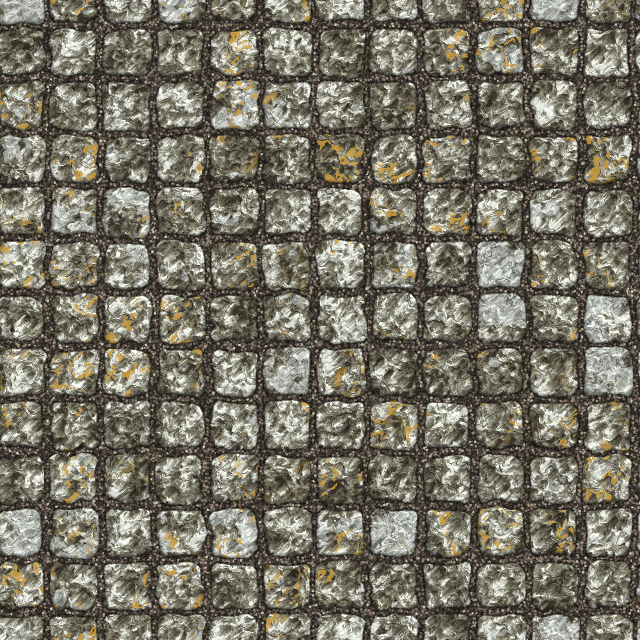
This texture is drawn by a WebGL 2 fragment shader. Its source:

```glsl
#version 300 es
precision highp float;
uniform vec2 u_resolution;
out vec4 outColor;

const float CELLS = 12.0;                  // stones across and down
const vec2 GRID_SHIFT = vec2(0.11, 0.48);  // in cells
const float HALF_SIZE = 0.447;
const float SIZE_JITTER = 0.03;
const float OFFSET_JITTER = 0.04;
const float CORNER = 0.16;
const float EDGE_WOBBLE = 0.10;
const float GRAINS = 21.0;                 // gravel grains per cell
const float CONTRAST = 3.1;
const float RELIEF = 0.75;
const vec2 LIGHT = vec2(0.25, 0.85);

const vec3 SOOT = vec3(0.23, 0.21, 0.17);
const vec3 EARTH = vec3(0.37, 0.35, 0.29);
const vec3 STONE = vec3(0.50, 0.49, 0.42);
const vec3 ASH = vec3(0.66, 0.66, 0.61);
const vec3 CHALK = vec3(0.87, 0.88, 0.84);
const vec3 SMOOTH_GREY = vec3(0.74, 0.76, 0.74);
const vec3 OCHRE = vec3(0.80, 0.62, 0.25);
const vec3 STRAW = vec3(0.79, 0.74, 0.53);
const vec3 GRIT_DARK = vec3(0.18, 0.16, 0.14);
const vec3 GRIT_LIGHT = vec3(0.52, 0.47, 0.41);

vec2 hash2(vec2 p) {
    vec3 a = fract(p.xyx * vec3(0.1031, 0.1030, 0.0973));
    a += dot(a, a.yzx + 33.33);
    return fract((a.xx + a.yz) * a.zy);
}

float noise(vec2 p) {
    vec2 i = floor(p), f = fract(p);
    f = f * f * (3.0 - 2.0 * f);
    float low = mix(hash2(i).x, hash2(i + vec2(1, 0)).x, f.x);
    float high = mix(hash2(i + vec2(0, 1)).x, hash2(i + 1.0).x, f.x);
    return mix(low, high, f.y);
}

float fbm(vec2 p) {
    float sum = 0.0, amp = 0.457;
    for (int k = 0; k < 4; k++) {
        sum += amp * noise(p);
        p = mat2(1.6, 1.2, -1.2, 1.6) * p + 7.3;
        amp *= 0.6;
    }
    return sum;
}

float roundedBox(vec2 p, vec2 halfSize, float r) {
    vec2 q = abs(p) - halfSize + r;
    return length(max(q, 0.0)) + min(max(q.x, q.y), 0.0) - r;
}

// Loose grains: nearest point in a jittered lattice
vec3 gravel(vec2 p) {
    vec2 base = floor(p), owner = base;
    float nearest = 9.0;
    for (int y = -1; y <= 1; y++)
        for (int x = -1; x <= 1; x++) {
            vec2 c = base + vec2(x, y);
            float d = length(c + hash2(c) - p);
            if (d < nearest) { nearest = d; owner = c; }
        }
    vec2 h = hash2(owner + 71.0);
    vec3 col = mix(GRIT_DARK, GRIT_LIGHT, h.x * h.x);
    col = mix(col, ASH, 0.8 * step(0.97, h.y));
    return col * (1.2 - 0.6 * smoothstep(0.15, 0.8, nearest));
}

// Five tones from dirt to pale lichen
vec3 weathered(float t) {
    vec3 col = mix(SOOT, EARTH, smoothstep(-0.1, 0.22, t));
    col = mix(col, STONE, smoothstep(0.18, 0.5, t));
    col = mix(col, ASH, smoothstep(0.46, 0.72, t));
    return mix(col, CHALK, smoothstep(0.66, 0.95, t));
}

vec3 stoneSurface(vec2 q, vec2 traits, vec2 traits2) {
    float broad = fbm(q * 3.2);
    vec2 fineAt = q * 11.0 + 4.0 * broad;
    float fine = fbm(fineAt);
    float relief = fine - fbm(fineAt + LIGHT * 0.4);
    float tone = 0.5 + (0.42 * broad + 0.58 * fine - 0.5) * CONTRAST + (traits.x - 0.5) * 0.22;
    vec3 col = weathered(tone);

    // Smooth pale crust on some stones
    float limit = mix(0.80, 0.42, pow(traits.y, 3.0));
    float crust = smoothstep(limit, limit + 0.04, fbm(q * 1.7 + 19.0));
    col = mix(col, SMOOTH_GREY + (fine - 0.5) * 0.5, crust * 0.8);

    // Broken cracks and surface relief
    float vein = abs(noise(q * vec2(4.0, 5.0) + 3.0 * broad) - 0.5);
    float crack = (1.0 - smoothstep(0.01, 0.05, vein)) * smoothstep(0.48, 0.6, noise(q * 3.0 + 5.0));
    col *= (1.0 - 0.35 * crack) * (1.0 + RELIEF * relief);

    // Small yellow lichen spots
    float dots = 0.6 * noise(fineAt * 0.9 + 3.0) + 0.4 * noise(fineAt.yx * 1.9 + 8.0);
    float spots = smoothstep(0.60, 0.70, dots);
    spots *= smoothstep(0.48, 0.62, noise(q * 2.3 + 31.0)) * smoothstep(0.3, 0.6, traits2.x);
    return mix(col, mix(STRAW, OCHRE, smoothstep(0.4, 0.6, dots + traits2.y * 0.1 - 0.12)), spots * 0.85);
}

void main() {
    vec2 p = gl_FragCoord.xy / u_resolution * CELLS + GRID_SHIFT;
    float aa = CELLS / min(u_resolution.x, u_resolution.y);
    vec2 id = mod(floor(p), CELLS);
    vec2 traits = hash2(id + 11.0), traits2 = hash2(id + 47.0), shift = hash2(id + 83.0);

    // Irregular rounded outline
    vec2 wobble = vec2(noise(p * 3.6), noise(p * 3.6 + 57.0)) - 0.5;
    vec2 local = fract(p) - 0.5 - (shift - 0.5) * OFFSET_JITTER + wobble * EDGE_WOBBLE;
    vec2 halfSize = HALF_SIZE - SIZE_JITTER * hash2(id + 29.0);
    float d = roundedBox(local, halfSize, CORNER + 0.08 * (traits2.y - 0.5));
    d += 0.018 * (noise(p * 17.0) - 0.5);

    // Joint, darkened beside the stones
    vec3 joint = gravel(p * GRAINS) * mix(0.62, 1.15, smoothstep(0.0, 0.06, d));

    // Stone with a bevelled rim lit from above
    vec3 stone = stoneSurface(p + 40.0 * shift, traits, traits2);
    float rim = smoothstep(-0.08, 0.0, d);
    stone *= 1.0 + rim * 0.7 * (dot(local, LIGHT) - 0.2);
    stone *= 1.0 - 0.3 * smoothstep(-0.03, 0.01, d);

    outColor = vec4(clamp(mix(stone, joint, smoothstep(-aa, aa, d)), 0.0, 1.0), 1.0);
}
```
